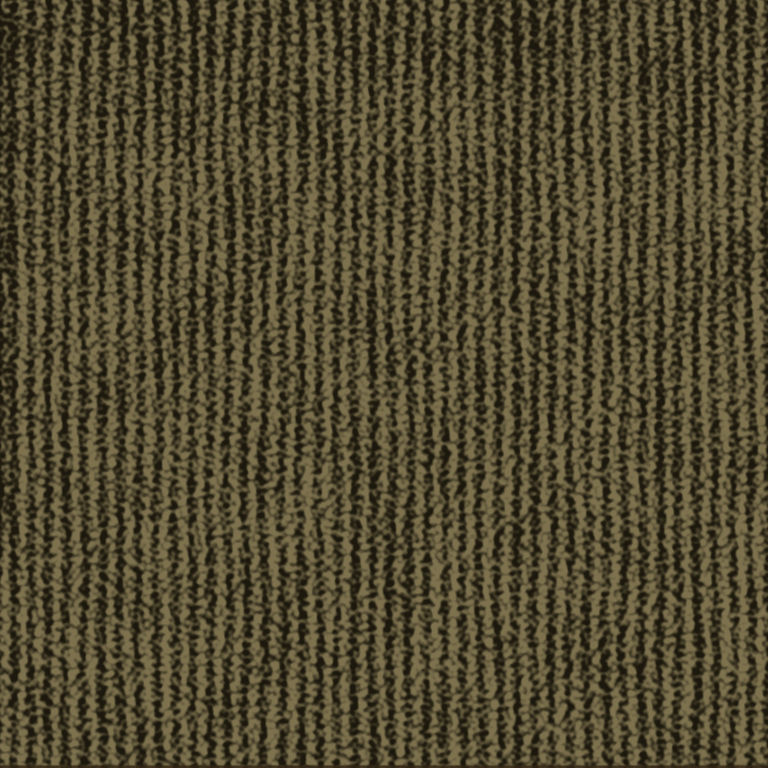
Reproduce this texture procedurally as a Shadertoy shader.

```glsl
// Dark olive ribbed weave: ragged vertical furrows broken up by fine stippled grain.

const float TAU = 6.2831853;
const vec3 FURROW_COLOR = vec3(0.11, 0.095, 0.05);
const vec3 RIB_COLOR = vec3(0.49, 0.445, 0.305);
const vec3 HEM_COLOR = vec3(0.20, 0.15, 0.08);

float hash(vec2 p) {
    return fract(sin(dot(p, vec2(127.1, 311.7))) * 43758.5453);
}

// Slope of a random direction at one lattice corner
float cornerSlope(vec2 cell, vec2 offset) {
    float angle = TAU * hash(cell);
    return dot(vec2(cos(angle), sin(angle)), offset);
}

// Gradient noise, roughly -0.7 to 0.7
float gradientNoise(vec2 p) {
    vec2 cell = floor(p);
    vec2 f = fract(p);
    vec2 u = f * f * f * (f * (f * 6.0 - 15.0) + 10.0);
    vec2 e = vec2(1.0, 0.0);
    float low = mix(cornerSlope(cell, f), cornerSlope(cell + e.xy, f - e.xy), u.x);
    float high = mix(cornerSlope(cell + e.yx, f - e.yx),
                     cornerSlope(cell + e.xx, f - e.xx), u.x);
    return mix(low, high, u.y);
}

vec2 rotate(vec2 p, float angle) {
    float c = cos(angle), s = sin(angle);
    return vec2(c * p.x - s * p.y, s * p.x + c * p.y);
}

// Vertical ribs with slightly drifting centre lines, -1 in furrows to 1 on ribs
float ribs(vec2 uv, float count, float phase, float drift) {
    float sway = drift * gradientNoise(uv * vec2(9.0, 5.0) + 3.7);
    return cos(TAU * (uv.x * count - phase + sway));
}

// Fine stipple, turned off axis so that its lattice stays hidden
float stipple(vec2 uv, float frequency) {
    return gradientNoise(rotate(uv, 0.6) * frequency + 17.3);
}

// Soft blotches, with long streaks that follow the ribs
float wear(vec2 uv) {
    return 0.5 * gradientNoise(uv * vec2(40.0, 9.0) + 51.0)
         + 0.4 * gradientNoise(uv * 11.0 + 83.0);
}

// Dark selvedge along the upper part of the left border
float selvedge(vec2 uv, float width) {
    return (1.0 - smoothstep(0.5 * width, 1.5 * width, uv.x))
         * smoothstep(0.24, 0.34, uv.y);
}

void mainImage(out vec4 fragColor, in vec2 fragCoord) {
    vec2 uv = fragCoord / iResolution.xy;

    // Height of the weave
    float height = 0.14;
    height += 0.82 * ribs(uv, 42.7, 0.225, 0.35);
    height += 2.4 * stipple(uv, 132.0);
    height += wear(uv);
    height -= 0.9 * selvedge(uv, 0.014);
    height -= 0.25 * smoothstep(0.75, 1.0, uv.y);

    // Soft two-tone shading
    float tone = smoothstep(-1.3, 1.3, height);
    vec3 color = mix(FURROW_COLOR, RIB_COLOR, tone);

    // Thin hem at the bottom border
    float hem = 1.0 - smoothstep(0.002, 0.005, uv.y);
    color = mix(color, HEM_COLOR, 0.8 * hem);

    fragColor = vec4(color, 1.0);
}
```
